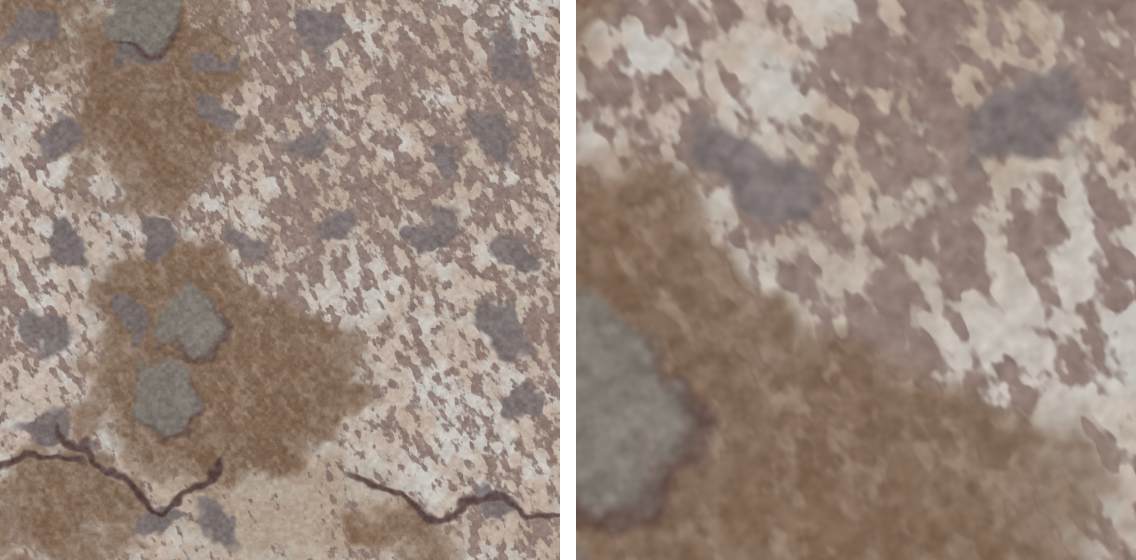
Left, the full canvas; right, a detail of the centre.
This texture is drawn by a Shadertoy shader. Its source:

```glsl
// Weathered pale stone with fine brown speckles, earthy stains, grey inclusions and dark cracks.

const vec3 CREAM = vec3(0.755, 0.695, 0.645);
const vec3 CHALK = vec3(0.785, 0.770, 0.745);
const vec3 TAN = vec3(0.650, 0.570, 0.495);
const vec3 SPECK = vec3(0.520, 0.440, 0.415);
const vec3 EARTH = vec3(0.470, 0.370, 0.295);
const vec3 SLATE = vec3(0.465, 0.430, 0.430);
const vec3 PEBBLE = vec3(0.505, 0.485, 0.455);
const vec3 CRACK = vec3(0.330, 0.255, 0.250);

float hash(vec2 p) {
    return fract(sin(dot(p, vec2(127.1, 311.7))) * 43758.5453);
}

float noise(vec2 p) {
    vec2 i = floor(p), f = fract(p);
    f = f * f * (3.0 - 2.0 * f);
    return mix(mix(hash(i), hash(i + vec2(1, 0)), f.x),
               mix(hash(i + vec2(0, 1)), hash(i + vec2(1, 1)), f.x), f.y);
}

float fbm(vec2 p, int octaves) {
    float sum = 0.0, weight = 0.5, total = 0.0;
    for (int i = 0; i < octaves; i++) {
        sum += weight * noise(p);
        total += weight;
        weight *= 0.55;
        p = mat2(1.6, 1.2, -1.2, 1.6) * p + 7.3;
    }
    return sum / total;
}

vec2 rotate(vec2 p, float angle) {
    float c = cos(angle), s = sin(angle);
    return vec2(c * p.x + s * p.y, c * p.y - s * p.x);
}

// Offset that makes outlines ragged
vec2 wobble(vec2 p, float scale, float amount) {
    return amount * (vec2(fbm(p * scale, 3), fbm(p * scale + 41.0, 3)) - 0.5);
}

float blob(vec2 p, vec2 center, vec2 radii, float softness) {
    return 1.0 - smoothstep(1.0 - softness, 1.0 + softness, length((p - center) / radii));
}

// Grey inclusions: one bent, tilted ellipse in some cells of a grid
float inclusions(vec2 p, float cells) {
    vec2 g = p * cells, home = floor(g);
    float cover = 0.0;
    for (int y = -1; y <= 1; y++)
    for (int x = -1; x <= 1; x++) {
        vec2 id = home + vec2(x, y);
        vec2 center = id + 0.5 + 0.5 * (vec2(hash(id + 3.1), hash(id + 8.7)) - 0.5);
        vec2 spot = center / cells;
        float sparse = smoothstep(0.45, 0.2, spot.y) * 0.4;
        float present = step(hash(id + 5.3), 0.72 - sparse);
        vec2 q = rotate(g - center, 1.9 * hash(id + 1.9) - 1.25);
        q.y += (hash(id + 6.1) - 0.5) * 2.4 * q.x * q.x;
        vec2 radii = vec2(0.22, 0.12) + vec2(0.11, 0.08) * hash(id + 2.4);
        cover = max(cover, present * blob(q, vec2(0), radii, 0.2));
    }
    return cover;
}

// Thin line at a height, kept between two ends in x
float crackLine(vec2 p, float height, float left, float right, float width) {
    float ends = smoothstep(left - 0.01, left + 0.01, p.x) * smoothstep(right + 0.01, right - 0.01, p.x);
    return ends * (1.0 - smoothstep(width * 0.3, width * 1.5, abs(p.y - height)));
}

float cracks(vec2 p) {
    float valley = 0.08 + 0.85 * abs(p.x - 0.29);
    float wave = 0.092 + 0.018 * sin((p.x - 0.6) * 28.0) + 0.05 * exp(-25.0 * max(p.x - 0.63, 0.0));
    float c = crackLine(p, valley, 0.10, 0.40, 0.009);
    c = max(c, crackLine(p, wave, 0.63, 1.1, 0.007));
    return max(c, crackLine(p, 0.18, -0.1, 0.15, 0.007));
}

float stains(vec2 p) {
    float s = blob(p, vec2(0.39, 0.30), vec2(0.25, 0.16), 0.45);
    s = max(s, blob(p, vec2(0.31, 0.43), vec2(0.14, 0.15), 0.45));
    s = max(s, 0.75 * blob(p, vec2(0.27, 0.83), vec2(0.17, 0.20), 0.5));
    s = max(s, 0.65 * blob(p, vec2(0.05, 0.95), vec2(0.22, 0.13), 0.5));
    s = max(s, 0.75 * blob(p, vec2(0.09, 0.07), vec2(0.19, 0.13), 0.35));
    s = max(s, 0.6 * blob(p, vec2(0.73, 0.04), vec2(0.14, 0.06), 0.5));
    return smoothstep(0.2, 0.85, s + 1.1 * (fbm(p * 16.0, 4) - 0.5));
}

// Large pebble with a dark shadow under its lower edge
vec3 addPebble(vec3 color, vec2 p, vec2 center, vec2 radii) {
    color = mix(color, CRACK, 0.7 * blob(p, center - vec2(-0.006, 0.012), radii, 0.16));
    return mix(color, PEBBLE, 0.92 * blob(p, center, radii, 0.16));
}

void mainImage(out vec4 fragColor, in vec2 fragCoord) {
    vec2 uv = fragCoord / iResolution.xy;
    vec2 ragged = uv + wobble(uv, 22.0, 0.065);
    float broad = fbm(uv * 5.0 + 3.0, 3);
    float grain = fbm(rotate(uv, -1.0) * vec2(52.0, 88.0), 3);
    float fine = fbm(uv * 130.0 + 19.0, 2);

    // Pale ground with chalky and tan patches
    float smoothArea = blob(ragged, vec2(0.50, 0.09), vec2(0.20, 0.11), 0.4);
    vec3 color = mix(CREAM, CHALK, smoothstep(0.42, 0.68, fbm(uv * 24.0 + 11.0, 3)));
    color = mix(color, CHALK, 0.7 * blob(ragged, vec2(0.53, 0.47), vec2(0.14, 0.09), 0.6));
    color = mix(color, TAN, 0.6 * smoothArea + 0.45 * smoothstep(0.5, 0.75, broad));

    // Slanted speckles, denser toward the top
    float density = 0.10 * uv.y + 0.35 * (broad - 0.5) - 0.12 * smoothArea;
    color = mix(color, SPECK, 0.85 * smoothstep(0.48, 0.68, grain + density));

    // Stains, inclusions, pebbles and cracks
    float stain = stains(ragged);
    vec3 earth = mix(EARTH, TAN, 0.55 * smoothstep(0.45, 0.75, grain));
    color = mix(color, earth, 0.88 * stain);
    color = mix(color, SLATE, 0.9 * inclusions(ragged, 6.0));
    color = addPebble(color, ragged, vec2(0.34, 0.43), vec2(0.055, 0.058));
    color = addPebble(color, ragged, vec2(0.30, 0.30), vec2(0.058, 0.065));
    color = addPebble(color, ragged, vec2(0.25, 0.96), vec2(0.065, 0.045));
    color = mix(color, CRACK, 0.85 * cracks(uv + wobble(uv, 18.0, 0.05)));

    color += 0.13 * (fine - 0.5) + 0.06 * (broad - 0.5);
    fragColor = vec4(color, 1.0);
}
```
